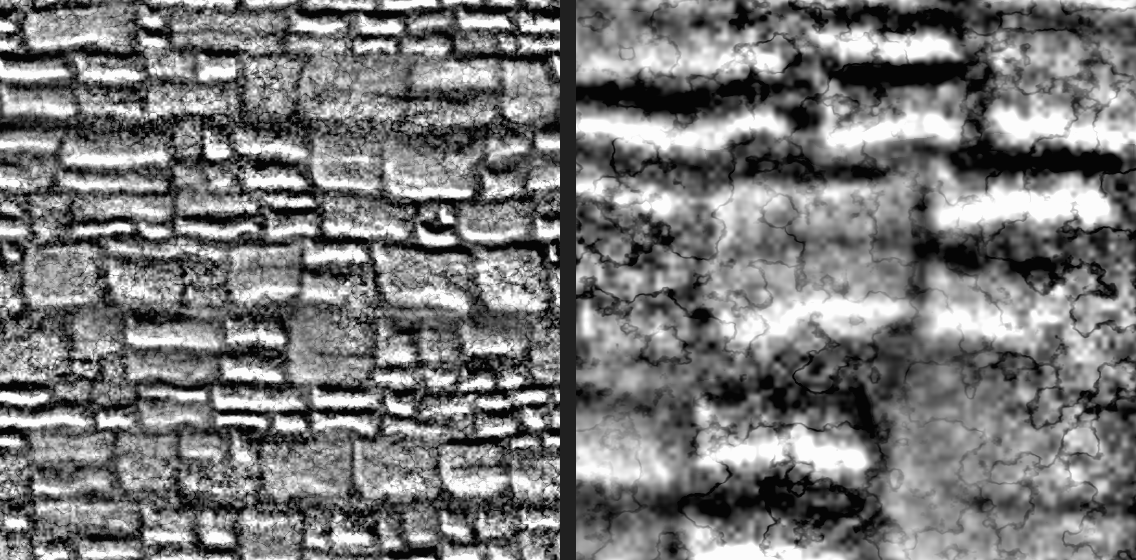
Left, the full canvas; right, a detail of the centre.
Reproduce this texture map procedurally as a WebGL 1 fragment shader.

```glsl
precision highp float;
// Tiling relief of a rough dry-stone wall, embossed in high-contrast grey.

uniform vec2 u_resolution;

#define COURSES 9.0
#define COLUMNS 7.0
#define BEVEL 0.022
#define JOINT 0.003
#define LIGHT vec2(0.30, 0.95)
#define EMBOSS_STEP 0.0055
#define EMBOSS_GAIN 1.05
#define ROUGHNESS 0.75
#define LEDGES 0.28
#define GRAIN 0.75
#define CRACKS 0.24
#define BASE_GREY 0.60

float hash(vec2 p, float seed) {
  vec3 q = fract(vec3(p.xyx + seed * 7.31) * vec3(0.1031, 0.1030, 0.0973));
  q += dot(q, q.yzx + 33.33);
  return fract((q.x + q.y) * q.z);
}

// Value noise on a lattice of freq cells that wraps at the canvas edge.
float noise(vec2 uv, vec2 freq, float seed) {
  vec2 p = uv * freq;
  vec2 i = floor(p);
  vec2 f = p - i;
  f = f * f * (3.0 - 2.0 * f);
  vec2 a = mod(i, freq);
  vec2 b = mod(i + 1.0, freq);
  float low = mix(hash(a, seed), hash(vec2(b.x, a.y), seed), f.x);
  float high = mix(hash(vec2(a.x, b.y), seed), hash(b, seed), f.x);
  return mix(low, high, f.y);
}

float fbm(vec2 uv, vec2 freq, float seed) {
  float sum = 0.0;
  float amp = 0.5;
  for (int i = 0; i < 5; i++) {
    sum += amp * noise(uv, freq, seed + float(i));
    freq *= 2.0;
    amp *= 0.5;
  }
  return sum;
}

// Position of the joint at the left of a column, jittered per course.
float jointAt(float column, float course) {
  return column + 0.7 * (hash(vec2(mod(column, COLUMNS), course), 3.0) - 0.5);
}

// Stone at uv: x = height of its rounded face, y = depth inside its outline.
vec2 stone(vec2 uv) {
  float y = uv.y * COURSES + 0.2 * sin(18.849556 * uv.y + 1.0);
  float row = floor(y);
  float course = mod(row, COURSES);
  float x = uv.x * COLUMNS + COLUMNS * hash(vec2(course, 5.0), 1.0);
  float column = floor(x);
  if (x < jointAt(column, course)) column -= 1.0;
  else if (x > jointAt(column + 1.0, course)) column += 1.0;

  vec2 lo = vec2(jointAt(column, course), row);
  vec2 hi = vec2(jointAt(column + 1.0, course), row + 1.0);
  vec2 id = vec2(mod(column, COLUMNS), course);

  // Some blocks split into two layers, some layers into two short stones.
  if (hash(id, 11.0) > 0.28) {
    float split = row + mix(0.34, 0.66, hash(id, 12.0));
    if (y < split) { hi.y = split; id.y += 20.0; }
    else { lo.y = split; id.y += 40.0; }
    if (hash(id, 13.0) > 0.65) {
      float cut = mix(lo.x, hi.x, mix(0.35, 0.65, hash(id, 14.0)));
      if (x < cut) { hi.x = cut; id.x += 20.0; }
      else { lo.x = cut; id.x += 40.0; }
    }
  }

  vec2 scale = 1.0 / vec2(COLUMNS, COURSES);
  vec2 local = (vec2(x, y) - 0.5 * (lo + hi)) * scale;
  vec2 halfSize = 0.5 * (hi - lo) * scale - JOINT;
  float radius = 0.5 * min(halfSize.x, halfSize.y);
  vec2 corner = abs(local) - halfSize + radius;
  float inside = radius - length(max(corner, 0.0)) - min(max(corner.x, corner.y), 0.0);

  float bevel = min(BEVEL, 1.6 * radius);
  float level = mix(0.2, 1.0, hash(id, 15.0));
  float tilt = dot(local, vec2(hash(id, 16.0), hash(id, 17.0)) - 0.5) * 9.0;
  return vec2(smoothstep(0.0, bevel, inside) * (level + tilt), inside);
}

// Full relief: warped stones, layered ledges and rough faces.
vec2 relief(vec2 uv) {
  vec2 bend = vec2(noise(uv, vec2(4.0, 5.0), 20.0), noise(uv, vec2(5.0, 4.0), 21.0)) - 0.5;
  vec2 ragged = vec2(fbm(uv, vec2(20.0), 22.0), fbm(uv, vec2(18.0, 22.0), 30.0)) - 0.5;
  vec2 block = stone(uv + 0.035 * bend + 0.022 * ragged);
  float ledge = smoothstep(0.45, 0.68, noise(uv + 0.012 * ragged, vec2(8.0, 26.0), 40.0));
  float rough = fbm(uv, vec2(14.0, 20.0), 41.0);
  return vec2(block.x + LEDGES * ledge + ROUGHNESS * rough, block.y);
}

void main() {
  vec2 uv = gl_FragCoord.xy / u_resolution;
  vec2 ahead = relief(uv + LIGHT * EMBOSS_STEP);
  vec2 behind = relief(uv - LIGHT * EMBOSS_STEP);
  float grey = BASE_GREY + EMBOSS_GAIN * (ahead.x - behind.x);

  // Shadow in the joints.
  grey -= 0.32 * (1.0 - smoothstep(-0.003, 0.009, 0.5 * (ahead.y + behind.y)));

  // Fine grain and crinkled hairline cracks, stronger in patches.
  float patchy = mix(0.4, 1.5, noise(uv, vec2(11.0, 14.0), 50.0));
  float grain = mix(noise(uv, vec2(130.0), 51.0), noise(uv, vec2(256.0), 52.0), 0.45) - 0.5;
  float vein = abs(fbm(uv, vec2(44.0, 52.0), 53.0) - 0.484);
  grey += patchy * (GRAIN * grain - CRACKS * (1.0 - smoothstep(0.0, 0.06, vein)));

  gl_FragColor = vec4(vec3(clamp(grey, 0.02, 0.99)), 1.0);
}
```
